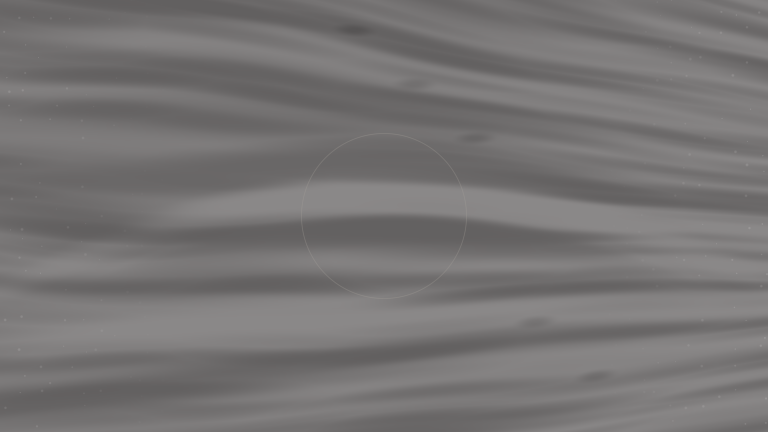
This texture is drawn by a Shadertoy shader. Its source:

```glsl
// Blurred grey streaks fanning sideways, with a fine ring, dark flecks and pale dust.

float hash(vec2 p) {
    return fract(sin(dot(p, vec2(127.1, 311.7))) * 43758.5);
}

// Soft ellipse, 1 in the middle and 0 outside
float lens(vec2 d, vec2 size) {
    return 1.0 - smoothstep(0.12, 1.2, length(d / size));
}

// Cellular field of long, slightly bent lenses
float streaks(vec2 q, vec2 cell, float seed) {
    vec2 id = floor(q / cell);
    float dark = 0.0;
    for (int j = -1; j <= 1; j++) {
        for (int i = -1; i <= 1; i++) {
            vec2 c = id + vec2(i, j);
            vec2 rnd = vec2(hash(c + seed), hash(c + seed + 17.0));
            vec2 d = q / cell - c - 0.2 - 0.6 * rnd;
            d.y += (0.6 * rnd.x - 0.3) * d.x * d.x;
            dark = max(dark, (0.4 + 0.6 * rnd.y) * lens(d, vec2(0.9, 0.42)));
        }
    }
    return dark;
}

// Tiny pale specks, one at most per cell
float dust(vec2 p) {
    vec2 q = p / 0.035;
    vec2 id = floor(q);
    vec2 centre = 0.2 + 0.6 * vec2(hash(id), hash(id + 5.0));
    float radius = 0.002 + 0.003 * hash(id + 9.0);
    float speck = 1.0 - smoothstep(0.2, 1.0, length(q - id - centre) * 0.035 / radius);
    return speck * step(0.7, hash(id + 31.0));
}

void mainImage(out vec4 fragColor, in vec2 fragCoord) {
    vec2 p = fragCoord / iResolution.y;
    p.x += 0.889 - 0.5 * iResolution.x / iResolution.y;

    // Flow coordinate: streaks converge towards the right
    float v = (p.y - 0.38) / (1.15 - 0.3 * p.x);
    v += 0.014 * sin(3.1 * p.x + 6.0 * v) + 0.007 * sin(7.3 * p.x - 11.0 * v);
    vec2 flow = vec2(p.x, v);

    // Faint broad bands, then long and short streaks
    float sway = sin(2.1 * p.x - 1.9 + 7.0 * (v - 0.1)) + 0.6 * sin(4.7 * p.x - 9.0 * v);
    float band = 0.5 + 0.5 * cos(38.0 * (v - 0.1) + 1.2 * sway);
    float dark = 0.06 + 0.3 * band * (0.8 + 0.4 * sin(2.6 * p.x + 13.0 * v));
    dark += 0.5 * streaks(flow, vec2(0.75, 0.13), 3.0);
    dark += 0.3 * streaks(flow, vec2(0.4, 0.06), 41.0);
    dark += 0.015 * sin(120.0 * v + 3.0 * sin(2.0 * p.x + 20.0 * v));
    dark += 0.1 * smoothstep(0.4, 0.8, p.y) - 0.18 * smoothstep(0.9, 1.8, p.x);

    // Pale lower middle, rising shadow below it, long shadow above the centre
    dark -= 0.25 * lens(p - vec2(0.6, 0.27), vec2(1.1, 0.12));
    vec2 rise = p - vec2(0.55, 0.13);
    rise.y -= 0.13 * rise.x;
    dark += 0.5 * lens(rise, vec2(0.75, 0.05));
    vec2 upper = p - vec2(0.72, 0.615);
    upper.y -= 0.012 * sin(7.0 * p.x - 4.0);
    dark = mix(dark, 0.8, 0.8 * lens(upper, vec2(0.9, 0.055)));

    // Arched central shadow: crisp above, fading below, pale band on top
    vec2 arch = p - vec2(0.91, 0.48);
    arch.y += 0.28 * arch.x * arch.x;
    dark -= 0.4 * lens(arch - vec2(0.0, 0.075), vec2(1.0, 0.05));
    float depth = arch.y > 0.0 ? 0.03 : 0.075;
    dark = mix(dark, 0.9, lens(arch, vec2(0.62, depth)));

    float tone = mix(0.535, 0.378, smoothstep(-0.08, 1.0, dark));

    // Small dark flecks stepping down to the right
    for (int i = 0; i < 5; i++) {
        float n = float(i);
        vec2 d = p - vec2(0.82 + 0.14 * n, 0.93 - 0.125 * n - 0.3 * step(2.5, n));
        d.y -= (0.06 * n - 0.08) * d.x;
        tone -= 0.06 * lens(d, vec2(0.05, 0.015));
    }
    vec3 colour = vec3(tone) + vec3(0.006, -0.003, -0.003);

    // Dust gathers towards both sides
    float sides = smoothstep(0.45, 0.85, abs(p.x - 0.889));
    colour += 0.06 * sides * dust(p);

    // Fine ring
    float ring = abs(length(p - vec2(0.889, 0.5)) - 0.191);
    colour = mix(colour, vec3(0.66, 0.64, 0.61), 0.25 * (1.0 - smoothstep(0.0, 0.0024, ring)));

    fragColor = vec4(colour, 1.0);
}
```
